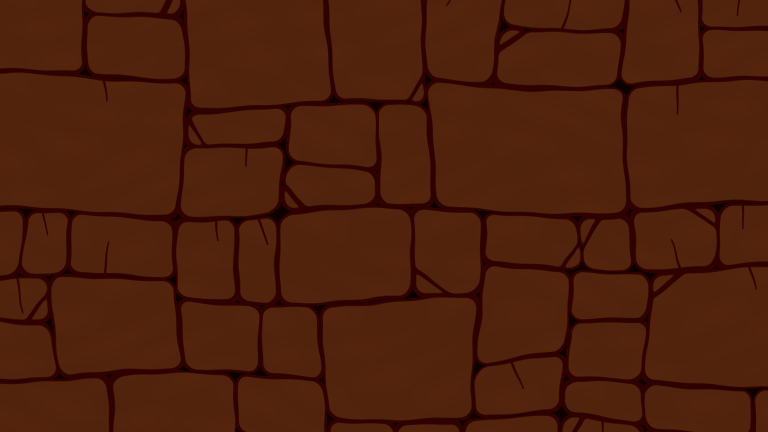
Write a WebGL 1 fragment shader that draws this texture.

```glsl
precision highp float;
// Dry brown masonry: stones of mixed size with rounded corners and dark joints.
// A pinwheel grid of random rectangles is split by tilted cuts, then corner
// chips, short cracks and layered-sine wobble break up the regularity.
uniform vec2 u_resolution;

const vec3 STONE = vec3(0.322, 0.139, 0.049);
const vec3 JOINT = vec3(0.185, 0.008, 0.002);
const vec3 HOLLOW = vec3(0.05, 0.0, 0.0);
const vec2 BLOCK = vec2(0.36, 0.25);
const float CORNER = 0.031;

float hash(vec2 p, float salt) {
  return fract(sin(dot(p, vec2(127.1, 311.7)) + salt * 74.7) * 4375.85);
}

// Position of the single wall that crosses a grid cell
float wall(vec2 cell) {
  return mix(0.18, 0.82, hash(cell, 1.0));
}

float isOdd(vec2 cell) {
  return mod(cell.x + cell.y, 2.0);
}

// Minimum of two distances with a circular fillet of radius r
float roundMin(float a, float b, float r) {
  return max(r, min(a, b)) - length(max(vec2(r - a, r - b), 0.0));
}

float segment(vec2 p, vec2 a, vec2 b) {
  vec2 ab = b - a;
  float t = clamp(dot(p - a, ab) / dot(ab, ab), 0.0, 1.0);
  return length(p - a - ab * t) + 0.0012 * t;
}

// Grid vertex that owns the rectangle around g
vec2 findBlock(vec2 g) {
  vec2 cell = floor(g);
  vec2 f = g - cell;
  vec2 side = step(vec2(wall(cell)), f);
  if (isOdd(cell) < 0.5) {
    side.x = step(wall(cell + vec2(0.0, 2.0 * side.y - 1.0)), f.x);
  } else {
    side.y = step(wall(cell + vec2(2.0 * side.x - 1.0, 0.0)), f.y);
  }
  return cell + side;
}

// Lower left (xy) and upper right (zw) of the rectangle owned by a vertex
vec4 blockBounds(vec2 v) {
  float a = wall(v - 1.0);
  float b = wall(v - vec2(0.0, 1.0));
  float c = wall(v - vec2(1.0, 0.0));
  float d = wall(v);
  vec4 offsets = isOdd(v) < 0.5 ? vec4(c, a, b, d) : vec4(a, b, d, c);
  return vec4(v - 1.0, v) + offsets;
}

// Gentle tilt of the courses plus fine wobble of the edges
vec2 warp(vec2 p) {
  vec2 bend = vec2(sin(p.y * 8.3 + 2.0 * sin(p.x * 3.1)),
                   sin(p.x * 7.1 + 2.0 * sin(p.y * 4.3 + 1.0)));
  vec2 wobble = sin(p.yx * vec2(61.0, 53.0) + 2.0 * sin(p * 37.0));
  return p + 0.012 * bend + 0.0014 * wobble;
}

// Distance to the middle of the nearest joint; negative in corner wedges
float masonry(vec2 p, float jointHalf) {
  vec2 seed = findBlock(p / BLOCK);
  vec4 bounds = blockBounds(seed) * BLOCK.xyxy;
  vec2 lo = bounds.xy;
  vec2 hi = bounds.zw;
  vec2 gap = min(p - lo, hi - p);
  float d = roundMin(gap.x, gap.y, CORNER);

  // Split large blocks across their longer side
  for (int i = 0; i < 2; i++) {
    vec2 size = hi - lo;
    if (size.x * size.y > 0.045 && hash(seed, 2.0) < 0.62) {
      vec2 axis = size.x > size.y * 1.15 ? vec2(1.0, 0.0) : vec2(0.0, 1.0);
      vec2 cut = mix(lo, hi, mix(0.34, 0.66, hash(seed, 3.0)));
      float tilt = 0.3 * (hash(seed, 4.0) - 0.5);
      float e = dot(p - cut, axis) + tilt * dot(p - 0.5 * (lo + hi), axis.yx);
      float side = step(0.0, e);
      d = roundMin(d, abs(e) + 0.001, CORNER);
      lo = mix(lo, cut, axis * side);
      hi = mix(hi, cut, axis * (1.0 - side));
      seed = seed * 1.3 + 7.1 + 3.7 * side;
    }
  }

  // Small chip in one corner
  if (hash(seed, 5.0) < 0.42) {
    vec2 corner = step(0.5, vec2(hash(seed, 6.0), hash(seed, 7.0)));
    vec2 inward = (p - mix(lo, hi, corner)) * (1.0 - 2.0 * corner);
    vec2 normal = normalize(vec2(1.0, mix(0.6, 1.5, hash(seed, 8.0))));
    float chip = abs(dot(inward, normal) - mix(0.038, 0.056, hash(seed, 9.0)));
    d = roundMin(d, chip + 0.0015, 0.012);
  }

  // Thin crack running in from the top or bottom edge
  if (hash(seed, 10.0) < 0.28) {
    float top = step(0.4, hash(seed, 11.0));
    vec2 start = vec2(mix(lo.x, hi.x, mix(0.3, 0.7, hash(seed, 12.0))), mix(lo.y, hi.y, top));
    vec2 run = vec2(hash(seed, 13.0) - 0.5, 1.0 - 2.0 * top);
    float crack = segment(p, start, start + run * mix(0.04, 0.085, hash(seed, 14.0)));
    d = min(d, crack + jointHalf - 0.0028);
  }
  return d;
}

void main() {
  vec2 p = gl_FragCoord.xy / u_resolution.y;
  float soft = 0.8 / u_resolution.y;
  float jointHalf = 0.0062 + 0.0013 * sin(p.x * 19.0 + 3.0 * sin(p.y * 13.0));
  float d = masonry(warp(p + vec2(3.1, 5.3)), jointHalf);

  // Faint horizontal smudges on the stone faces
  float smudge = sin(p.x * 21.0 + 2.0 * sin(p.y * 17.0)) * sin(p.y * 47.0 + 2.0 * sin(p.x * 9.0));
  vec3 stone = STONE * (1.0 + 0.025 * smudge);

  // Only some of the corner wedges open into black hollows
  float open = 0.004 * sin(p.x * 11.0 + 1.7 * sin(p.y * 14.0)) - 0.0035;
  vec3 joint = mix(HOLLOW, JOINT, smoothstep(-soft, soft, d - open));
  vec3 color = mix(joint, stone, smoothstep(-soft, soft, d - jointHalf));
  gl_FragColor = vec4(color, 1.0);
}
```
